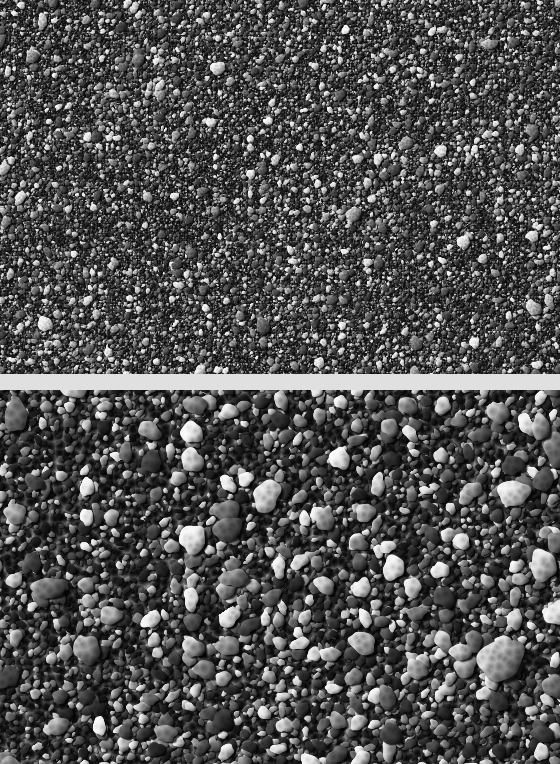
Top, the full canvas; bottom, a detail of the centre.
Reproduce this texture procedurally as a Shadertoy shader.

```glsl
// Grey gravel: scattered pebbles over fine dark grit, in hard low light.

const vec2 LIGHT_DIR = vec2(-0.8, 0.6);
const float SHADOW_REACH = 0.36;
const float SHADOW_LEVEL = 0.2;
const float EXPOSURE = 1.24;

vec3 hash3(vec2 id, float seed) {
    vec3 v = fract(vec3(id.xyx + seed * 1.37) * vec3(0.1031, 0.103, 0.0973));
    v += dot(v, v.yxz + 33.33);
    return fract((v.xxy + v.yzz) * v.zyx);
}

mat2 rotation(float angle) {
    float c = cos(angle), s = sin(angle);
    return mat2(c, -s, s, c);
}

// Distance to the nearest scattered point.
float cellular(vec2 p, float seed) {
    vec2 cell = floor(p);
    float nearest = 2.0;
    for (int y = -1; y <= 1; y++)
    for (int x = -1; x <= 1; x++) {
        vec2 id = cell + vec2(x, y);
        nearest = min(nearest, length(id + hash3(id, seed).xy - p));
    }
    return nearest;
}

// Slow drift between sparse and crowded patches.
float patchiness(vec2 p) {
    return 1.0 + 0.14 * sin(p.x * 7.0 + 2.0 * sin(p.y * 5.0))
               + 0.12 * sin(p.y * 11.0 - p.x * 4.0 + 1.3);
}

// Uneven outline: 1 on the rim, 0 at the centre.
float pebbleRadius(vec2 q, float shape) {
    float a = atan(q.y, q.x + 0.0001);
    float rim = 1.0 + 0.10 * sin(2.0 * a + shape * 6.3)
                    + 0.08 * sin(3.0 * a + shape * 17.0)
                    + 0.05 * sin(5.0 * a + shape * 31.0);
    return length(q) / rim;
}

// Lays one jittered grid of pebbles, with shadows, over the given brightness.
float addPebbles(float lum, vec2 p, float scale, float density, float size,
                 vec2 tones, float grain, float seed) {
    vec2 g = p * scale + seed * 3.7;
    vec2 cell = floor(g);
    for (int y = -1; y <= 1; y++)
    for (int x = -1; x <= 1; x++) {
        vec2 id = cell + vec2(x, y);
        vec3 place = hash3(id, seed);
        if (place.z > density) continue;
        vec3 form = hash3(id, seed + 41.0);
        vec3 look = hash3(id, seed + 83.0);

        float radius = size * mix(0.6, 1.0, form.x);
        float blur = 0.7 * scale / (iResolution.y * radius);
        mat2 turn = rotation(form.y * 3.1416);
        vec2 q = turn * (g - id - 0.5 - 0.6 * (place.xy - 0.5)) / radius;
        q.y *= mix(1.0, 1.7, form.z);
        vec2 light = turn * LIGHT_DIR;

        float r = pebbleRadius(q, look.y);
        float shadowR = pebbleRadius(q + light * SHADOW_REACH, look.y);
        float shadow = 1.0 - smoothstep(0.85 - blur, 1.0 + blur, shadowR);
        lum *= mix(1.0, SHADOW_LEVEL, shadow);

        float tone = mix(tones.x, tones.y, pow(look.x, 1.5));
        float facet = 0.3 * (look.z - 0.5);
        float lit = 0.9 + facet + 0.6 * dot(q, light) * mix(0.4, 1.0, r);
        float surface = tone * max(lit, 0.1) * (0.75 + 0.5 * grain);
        float cover = 1.0 - smoothstep(1.0 - blur, 1.0 + blur, r);
        lum = mix(lum, surface, cover);
    }
    return lum;
}

void mainImage(out vec4 fragColor, in vec2 fragCoord) {
    vec2 p = fragCoord / iResolution.y;
    float crowd = patchiness(p);
    float grain = cellular(p * 140.0, 5.0);

    // Grit bed
    float lum = 0.03 + 0.42 * grain * grain;

    // Pebbles, fine to coarse
    lum = addPebbles(lum, p, 150.0, 0.90, 0.50, vec2(0.06, 0.66), grain, 11.0);
    lum = addPebbles(lum, p, 95.0, 0.72 * crowd, 0.48, vec2(0.08, 0.74), grain, 23.0);
    lum = addPebbles(lum, p, 62.0, 0.55 * crowd, 0.46, vec2(0.13, 0.84), grain, 37.0);
    lum = addPebbles(lum, p, 42.0, 0.40 * crowd, 0.45, vec2(0.20, 0.90), grain, 53.0);
    lum = addPebbles(lum, p, 29.0, 0.22 * crowd, 0.44, vec2(0.25, 0.92), grain, 67.0);
    lum = addPebbles(lum, p, 17.0, 0.045, 0.40, vec2(0.38, 0.85), grain, 79.0);

    // Exposure with a soft shoulder on the highlights
    lum *= EXPOSURE;
    lum = min(lum, 0.7 + 0.3 * (1.0 - exp(-max(lum - 0.7, 0.0) / 0.3)));
    fragColor = vec4(vec3(lum), 1.0);
}
```
